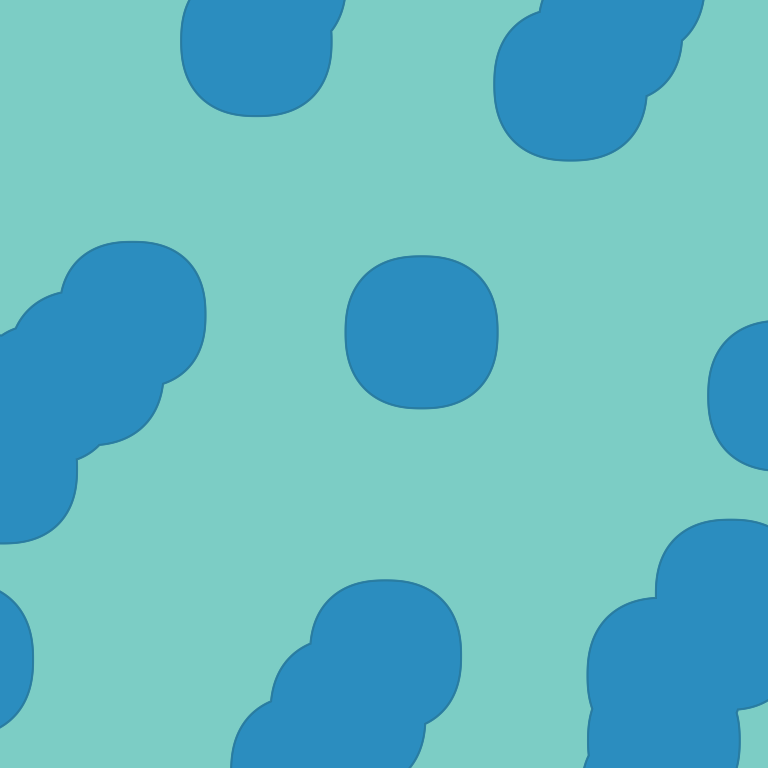
Reproduce this pattern procedurally as a three.js fragment shader.

```glsl
// Flat blue blobs on a pale teal ground, each with a thin darker rim.
// A jittered, slanted lattice seeds short wandering chains of overlapping
// rounded discs; their union is one distance field that is filled and lined.

#define PITCH 0.46        // spacing of the clusters
#define SLANT 0.18        // sideways shift per lattice row
#define JITTER 0.09       // random shift of a cluster
#define RADIUS_MIN 0.091
#define RADIUS_MAX 0.104
#define STEP_MIN 0.060    // distance between neighbouring discs of a chain
#define STEP_MAX 0.098
#define WANDER 2.2        // spread of the chain direction, in radians
#define SQUARENESS 2.35   // 2.0 is a circle, higher is boxier
#define RIM 0.0007        // half width of the rim
#define SOFT 0.0014       // edge smoothing

varying vec2 vUv;

const vec3 GROUND = vec3(0.485, 0.804, 0.773);
const vec3 BLOB = vec3(0.168, 0.553, 0.749);
const vec3 RIM_COLOR = vec3(0.155, 0.470, 0.610);
const vec2 ORIGIN = vec2(-0.05, 0.07);

vec2 hash2(vec2 p) {
  vec3 q = fract(vec3(p.xyx) * vec3(0.1031, 0.1030, 0.0973));
  q += dot(q, q.yzx + 33.33);
  return fract((q.xx + q.yz) * q.zy);
}

// Approximate distance to a slightly squared disc
float roundedDisc(vec2 p, float radius) {
  vec2 a = pow(abs(p) + 1e-5, vec2(SQUARENESS));
  return pow(a.x + a.y, 1.0 / SQUARENESS) - radius;
}

// Union of one to five discs strung along a wandering path
float chain(vec2 p, vec2 cell) {
  vec2 seed = cell * 7.0 + 41.0;
  float kind = mod(cell.x + 2.0 * cell.y + 1.0, 4.0);
  float count = 1.0 + kind + step(2.5, kind);
  float heading = 1.2 + (hash2(seed).x - 0.5) * 1.6;
  float meanStep = 0.5 * (STEP_MIN + STEP_MAX);

  vec2 center = ORIGIN + cell * PITCH + vec2(SLANT * cell.y, 0.0);
  center += (hash2(seed + 3.7) - 0.5) * JITTER;
  center -= 0.5 * (count - 1.0) * meanStep * vec2(cos(heading), sin(heading));

  float d = 1e3;
  for (int i = 0; i < 5; i++) {
    if (float(i) >= count) break;
    vec2 rnd = hash2(seed + 11.3 * float(i + 1));
    d = min(d, roundedDisc(p - center, mix(RADIUS_MIN, RADIUS_MAX, rnd.x)));
    float angle = heading + (rnd.y - 0.5) * WANDER;
    center += mix(STEP_MIN, STEP_MAX, rnd.x) * vec2(cos(angle), sin(angle));
  }
  return d;
}

void main() {
  // Union of all clusters that can reach the canvas
  float d = 1e3;
  for (int row = -1; row <= 3; row++) {
    for (int col = -1; col <= 3; col++) {
      d = min(d, chain(vUv, vec2(float(col), float(row))));
    }
  }

  // Fill, then a thin rim just inside the edge
  float fill = 1.0 - smoothstep(-SOFT, SOFT, d);
  float rim = 1.0 - smoothstep(RIM, RIM + SOFT, abs(d + RIM));
  vec3 color = mix(GROUND, BLOB, fill);
  color = mix(color, RIM_COLOR, rim * 0.85);
  gl_FragColor = vec4(color, 1.0);
}
```
